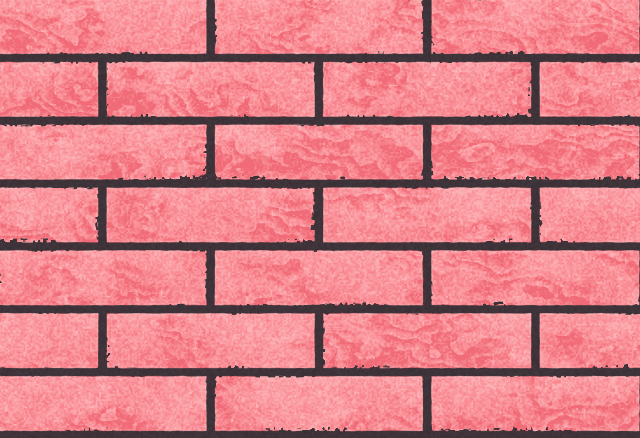
Write a Shadertoy shader that draws this texture.

```glsl
const vec2 PITCH = vec2(0.4943, 0.1435);     // brick plus joint, in canvas heights
const vec2 FIRST_JOINT = vec2(0.481, -0.0114); // from the top left corner
const float JOINT_HALF = 0.0092;
const float CORNER = 0.002;
const float EDGE_ROUGHNESS = 0.0026;
const float CHIP_DEPTH = 0.009;
const float RIDGE_DENSITY = 17.0;
const float RIDGE_WARP = 5.0;
const float RIDGE_SHADE = 1.7;
const float GRAIN = 1.8;
const float TONE_BIAS = 0.24;

const vec3 BASE = vec3(0.98, 0.57, 0.60);
const vec3 SHADE = vec3(0.955, 0.47, 0.51);
const vec3 LIGHT = vec3(0.985, 0.66, 0.68);
const vec3 RIM = vec3(0.82, 0.30, 0.36);
const vec3 MORTAR = vec3(0.24, 0.20, 0.22);

float hash(vec2 p) {
    vec3 h = fract(vec3(p.xyx) * 0.1031);
    h += dot(h, h.yzx + 33.33);
    return fract((h.x + h.y) * h.z);
}

float noise(vec2 p) {
    vec2 i = floor(p), f = fract(p);
    f = f * f * (3.0 - 2.0 * f);
    return mix(mix(hash(i), hash(i + vec2(1, 0)), f.x),
               mix(hash(i + vec2(0, 1)), hash(i + vec2(1, 1)), f.x), f.y);
}

float fbm(vec2 p) {
    float sum = 0.0, amp = 0.5;
    for (int i = 0; i < 4; i++) {
        sum += amp * noise(p);
        p = mat2(1.6, 1.2, -1.2, 1.6) * p + 7.3;
        amp *= 0.5;
    }
    return sum;
}

float roundBox(vec2 p, vec2 halfSize, float r) {
    vec2 d = abs(p) - halfSize + r;
    return length(max(d, 0.0)) + min(max(d.x, d.y), 0.0) - r;
}

// Broken ledges: sharp on the upper side, fading downwards
float ridges(vec2 q, vec2 s, float slope) {
    float v = RIDGE_DENSITY * (-q.y - slope * q.x) + RIDGE_WARP * fbm(s * vec2(9.0, 14.0));
    float f = fract(v);
    float ledge = smoothstep(0.0, 0.12, f) * (1.0 - smoothstep(0.1, 1.0, f));
    float patches = fbm(s * vec2(7.0, 11.0) + 17.0) - 0.8 * q.y;
    return ledge * smoothstep(0.38, 0.62, patches);
}

// Signed distance to the worn brick outline, with chips mostly below
float brickEdge(vec2 q, vec2 s, vec2 halfSize) {
    float d = roundBox(q, halfSize, CORNER);
    d += EDGE_ROUGHNESS * (fbm(s * 75.0) - 0.47);
    float chipped = smoothstep(0.5, 0.85, noise(s * 14.0 + 5.0));
    chipped *= mix(1.0, 0.4, smoothstep(-0.03, 0.03, q.y));
    return d + CHIP_DEPTH * chipped * smoothstep(0.45, 0.85, noise(s * 170.0));
}

void mainImage(out vec4 fragColor, in vec2 fragCoord) {
    vec2 p = fragCoord / iResolution.y;

    // Running bond, rows counted from the top
    vec2 g = (vec2(p.x, 1.0 - p.y) - FIRST_JOINT) / PITCH;
    float row = floor(g.y);
    g.x += 0.5 * mod(row, 2.0);
    vec2 cell = vec2(floor(g.x), row);
    vec2 q = (fract(g) - 0.5) * PITCH * vec2(1, -1);
    vec2 halfSize = 0.5 * PITCH - JOINT_HALF * vec2(1.04, 1.0);

    // Each brick takes its own part of the noise field
    float seed = hash(cell + 11.0);
    vec2 s = q + 4.0 + 30.0 * vec2(seed, hash(cell + 47.0));
    float d = brickEdge(q, s, halfSize);

    // Stone relief, grain and pale specks
    float tone = TONE_BIAS + 1.4 * (fbm(s * 10.0) - 0.47) + 0.25 * q.y / halfSize.y;
    tone -= RIDGE_SHADE * ridges(q, s, mix(0.08, 0.42, seed));
    tone += GRAIN * (noise(s * 250.0) - 0.5) + 0.7 * (noise(s * 95.0) - 0.5);
    tone += 1.1 * smoothstep(0.82, 0.95, noise(s * 125.0 + 31.0));
    tone += 0.45 * smoothstep(-0.006, -0.001, d);
    tone = clamp(tone, -1.5, 1.4);
    vec3 brick = BASE + (tone < 0.0 ? BASE - SHADE : LIGHT - BASE) * tone;

    // Thin red rim in places
    float rim = smoothstep(-0.0025, 0.0, d) * smoothstep(0.55, 0.8, noise(s * 18.0 + 9.0));
    brick = mix(brick, RIM, 0.6 * rim);

    vec3 mortar = MORTAR + 0.035 * (noise(p * 210.0) - 0.5);
    float blur = max(0.0012, 0.75 / iResolution.y);
    fragColor = vec4(mix(brick, mortar, smoothstep(-blur, blur, d)), 1.0);
}
```
